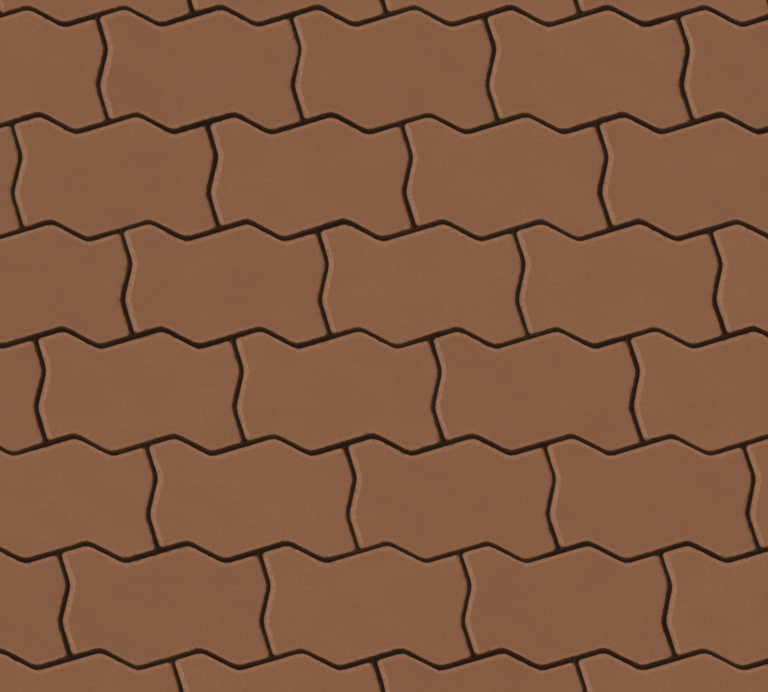
Give the GLSL for this texture, as a WebGL 2 fragment shader.

```glsl
#version 300 es
precision highp float;

// Lengths are fractions of the canvas width
#define TILE_WIDTH 0.252
#define WIDEN_PER_ROW 0.00176
#define ROW_HEIGHT 0.1396
#define TOP_OFFSET 0.0208
#define COLUMN_PHASE 1.487
#define ROW_SHEAR 0.072
#define ROW_WAVE 0.0122
#define COLUMN_WAVE 0.0085
#define JOINT_HALF 0.0031
#define BEVEL 0.0068
#define CORNER_ROUND 0.006
#define GRAIN 0.05

uniform vec2 u_resolution;
out vec4 outColor;

const vec3 CLAY = vec3(0.53, 0.37, 0.27);
const vec3 RIM = vec3(0.605, 0.435, 0.325);
const vec3 SHADE = vec3(0.43, 0.30, 0.215);
const vec3 WALL = vec3(0.27, 0.185, 0.125);
const vec3 GAP = vec3(0.14, 0.09, 0.06);

vec2 hash2(vec2 p) {
    vec2 q = vec2(dot(p, vec2(127.1, 311.7)), dot(p, vec2(269.5, 183.3)));
    return fract(sin(q) * 43758.55);
}

// Distance to the nearest scattered point, one point per unit cell
float cellular(vec2 p) {
    vec2 cell = floor(p), local = fract(p);
    float nearest = 2.0;
    for (int y = -1; y <= 1; y++)
        for (int x = -1; x <= 1; x++) {
            vec2 offset = vec2(x, y);
            vec2 delta = offset + hash2(cell + offset) - local;
            nearest = min(nearest, dot(delta, delta));
        }
    return sqrt(nearest);
}

float layeredSines(vec2 p) {
    float sum = 0.0, gain = 0.5;
    for (int i = 0; i < 4; i++) {
        sum += gain * sin(p.x + 1.7 * sin(p.y)) * cos(p.y - 0.6 * p.x);
        p = mat2(1.6, 1.2, -1.2, 1.6) * p + 2.3;
        gain *= 0.55;
    }
    return sum;
}

// Lopsided zigzag: long rise, short fall, zero at whole numbers
float zigzag(float v) {
    v = fract(v + 0.35);
    return min(v / 0.33, (1.0 - v) / 0.17) - 1.0;
}

float softZigzag(float v) {
    return 0.25 * (zigzag(v - 0.05) + 2.0 * zigzag(v) + zigzag(v + 0.05));
}

float smoothMin(float a, float b, float k) {
    float h = max(k - abs(a - b), 0.0) / k;
    return min(a, b) - 0.25 * h * h * k;
}

void main() {
    vec2 p = vec2(gl_FragCoord.x, u_resolution.y - gl_FragCoord.y) / u_resolution.x;
    float pixel = 1.0 / u_resolution.x;

    // Surface noises
    float grain = cellular(p * 230.0) - 0.5;
    float chips = cellular(p * 105.0) - 0.5;
    float mottle = layeredSines(p * 34.0);
    float drift = layeredSines(p * 21.0 + 7.0);
    vec2 q = p + 0.0006 * vec2(chips, drift);

    // Wavy row joints
    float level = (q.y - TOP_OFFSET) / ROW_HEIGHT;
    float width = TILE_WIDTH + WIDEN_PER_ROW * level;
    float across = (q.x - 0.5) / width + COLUMN_PHASE - ROW_SHEAR * level;
    float line = round(level);
    float rowDist = 0.93 * ((level - line) * ROW_HEIGHT + ROW_WAVE * softZigzag(2.0 * across));
    float row = rowDist > 0.0 ? line : line - 1.0;

    // Bent column joints, every row half a tile along
    float column = across + 0.5 * row - COLUMN_WAVE * softZigzag(level - row) / width;
    float colDist = 0.94 * (column - round(column)) * width;
    vec2 tile = hash2(vec2(floor(column), row));
    float edge = smoothMin(abs(rowDist), abs(colDist), CORNER_ROUND);

    // Tile face
    vec3 color = CLAY * (1.0 + GRAIN * grain + 0.022 * mottle + 0.025 * (tile.x - 0.5));

    // Lit bevel on the left and top, fainter below, shaded on the right
    float reach = JOINT_HALF + BEVEL * (1.0 + 0.22 * drift + 0.25 * chips);
    float leftRim = step(0.0, colDist) * (1.0 - smoothstep(reach - 0.0022, reach + 0.0012, abs(colDist)));
    float rowReach = reach * (rowDist > 0.0 ? 0.88 : 0.8);
    float rowRim = 1.0 - smoothstep(rowReach - 0.003, rowReach + 0.0015, abs(rowDist));
    rowRim *= rowDist > 0.0 ? 0.72 : 0.42 + 0.3 * drift;
    color = mix(color, RIM * (1.0 + 0.09 * grain + 0.08 * chips), clamp(max(leftRim, rowRim), 0.0, 1.0));
    float lee = colDist < 0.0 && abs(colDist) < abs(rowDist) ? 0.6 : rowDist < 0.0 ? 0.35 : 0.12;
    color = mix(color, SHADE, lee * (1.0 - smoothstep(JOINT_HALF, JOINT_HALF + 0.0035, edge)));

    // Crumbled specks beside the joint
    float specks = smoothstep(0.12, 0.35, chips + 0.35 * drift);
    color = mix(color, SHADE, 0.55 * specks * (1.0 - smoothstep(JOINT_HALF, reach, edge)));

    // Dark gap of uneven width, with a paler wall showing on its upper left side
    float thin = abs(colDist) < abs(rowDist) ? 0.88 : 1.0;
    float halfGap = JOINT_HALF * thin * (1.0 + 0.25 * drift + 0.18 * chips + 0.2 * (tile.y - 0.5));
    float gap = 1.0 - smoothstep(halfGap - 0.0007 - pixel * 0.5, halfGap + 0.0007 + pixel * 0.5, edge);
    float side = abs(colDist) < abs(rowDist) ? colDist : rowDist;
    float wall = smoothstep(0.002, -0.003, side + 0.0015 * drift) * (0.65 + 0.5 * grain);
    color = mix(color, mix(GAP, WALL, clamp(wall, 0.0, 1.0)), gap);

    outColor = vec4(color, 1.0);
}
```
